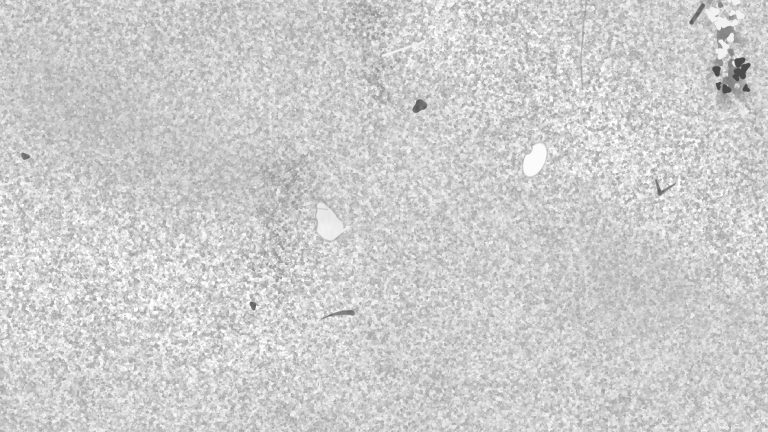
Give the GLSL for this texture, as a Shadertoy shader.

```glsl
// Pale worn concrete: two layers of soft cell grain over broad smooth and
// rough patches, sprinkled with dark and white pebbles, then a thin crack,
// leaves, a crumpled bag, a shell chip and a heap of litter on top.

const float BASE_TONE = 0.806;
const float COARSE_CELLS = 135.0;   // grains per canvas height
const float FINE_CELLS = 235.0;
const float COARSE_CONTRAST = 0.20;
const float FINE_CONTRAST = 0.15;
const float PATCH_CONTRAST = 0.07;
const float LEAF_TONE = 0.34;
const float BAG_TONE = 0.92;
const int LITTER_COUNT = 34;

float hash(vec2 p) {
    vec3 q = fract(vec3(p.xyx) * 0.1031);
    q += dot(q, q.yzx + 33.33);
    return fract((q.x + q.y) * q.z);
}

vec2 hash2(vec2 p) {
    return vec2(hash(p), hash(p + 57.3));
}

float noise(vec2 p) {
    vec2 i = floor(p), f = fract(p);
    f = f * f * (3.0 - 2.0 * f);
    return mix(mix(hash(i), hash(i + vec2(1, 0)), f.x),
               mix(hash(i + vec2(0, 1)), hash(i + vec2(1, 1)), f.x), f.y);
}

float fbm(vec2 p) {
    float sum = 0.0, gain = 0.5;
    for (int i = 0; i < 4; i++) {
        sum += gain * noise(p);
        p = p * 2.03 + 17.1;
        gain *= 0.5;
    }
    return sum;
}

// Random tone per irregular cell, blended softly at the borders
float grain(vec2 p) {
    vec2 cell = floor(p);
    float sum = 0.0, total = 0.0;
    for (int y = -1; y <= 1; y++)
    for (int x = -1; x <= 1; x++) {
        vec2 id = cell + vec2(x, y);
        vec2 d = p - id - hash2(id);
        float weight = exp(-9.0 * dot(d, d));
        sum += weight * hash(id + 211.7);
        total += weight;
    }
    return sum / total - 0.5;
}

float fill(float d) {
    float edge = 1.0 / iResolution.y;
    return 1.0 - smoothstep(-edge, edge, d);
}

// Distance to a segment whose radius runs from r.x to r.y
float taper(vec2 p, vec2 a, vec2 b, vec2 r) {
    vec2 ab = b - a;
    float t = clamp(dot(p - a, ab) / dot(ab, ab), 0.0, 1.0);
    return length(p - a - ab * t) - mix(r.x, r.y, t);
}

float glow(vec2 p, vec2 a, vec2 b, float width) {
    float d = taper(p, a, b, vec2(0)) / width;
    return exp(-d * d);
}

float blob(vec2 d, float radius, float seed) {
    float turn = seed * 6.283;
    d = mat2(cos(turn), -sin(turn), sin(turn), cos(turn)) * d;
    float angle = atan(d.y, d.x);
    return length(d * vec2(1.0, 1.45)) - radius * (0.85 + 0.15 * sin(angle * 3.0 + seed * 40.0));
}

// One possible pebble per grid cell
float pebbles(vec2 p, float cells, float chance, float seed) {
    vec2 id = floor(p * cells);
    vec2 key = id + seed;
    vec2 d = (fract(p * cells) - 0.25 - 0.5 * hash2(key)) / cells;
    float radius = mix(0.09, 0.24, pow(hash(key + 9.1), 1.5)) / cells;
    return fill(blob(d, radius, hash(key + 3.7))) * step(hash(key + 71.0), chance);
}

void mainImage(out vec4 fragColor, in vec2 fragCoord) {
    vec2 p = fragCoord / iResolution.y;

    // Broad wear: smooth grey bands, rough bright zones, dark stains
    float smoothBand = glow(p, vec2(0.12, 0.78), vec2(0.62, 0.55), 0.12)
                     + glow(p, vec2(1.46, 0.36), vec2(1.62, 0.30), 0.16);
    float rough = glow(p, vec2(0.05, 0.36), vec2(0.58, 0.30), 0.22)
                + glow(p, vec2(1.10, 0.94), vec2(1.72, 0.45), 0.17);
    float stain = glow(p, vec2(0.66, 0.58), vec2(0.64, 0.40), 0.07)
                + glow(p, vec2(0.85, 0.99), vec2(0.88, 0.80), 0.05);
    float tone = BASE_TONE + PATCH_CONTRAST * (fbm(p * 5.0) - 0.47);
    tone += 0.025 * rough - 0.03 * smoothBand - 0.06 * stain * fbm(p * 18.0) * 1.6;

    // Mineral grain
    float contrast = 0.9 + 0.45 * rough - 0.3 * smoothBand + 0.3 * stain;
    tone += contrast * COARSE_CONTRAST * grain(p * COARSE_CELLS);
    tone += contrast * FINE_CONTRAST * grain(p * FINE_CELLS + 40.0);

    // Dark and white pebbles
    tone = mix(tone, 0.60 + 0.1 * noise(p * 90.0), 0.85 * pebbles(p, 46.0, 0.36, 12.0));
    tone = mix(tone, 0.63, 0.8 * pebbles(p + 0.31, 75.0, 0.25 + 0.25 * stain, 83.0));
    tone = mix(tone, 0.94, 0.85 * pebbles(p + 0.17, 62.0, 0.16 + 0.25 * rough, 140.0));
    tone = mix(tone, 0.93, pebbles(p + 0.53, 27.0, 0.06 + 0.12 * stain, 205.0));

    // Hairline crack
    float crackX = 1.352 + 0.03 * (noise(vec2(p.y * 14.0, 2.0)) - 0.5);
    float crack = fill(abs(p.x - crackX) - 0.0016) * smoothstep(0.77, 0.81, p.y);
    tone = mix(tone, 0.56, 0.65 * crack);

    // Dark leaves and twigs
    vec2 curl = p + vec2(0.0, 0.35 * (p.x - 0.78) * (p.x - 0.78) * 12.0);
    float leaf = taper(curl, vec2(0.745, 0.267), vec2(0.815, 0.281), vec2(0.001, 0.006));
    leaf = min(leaf, blob(p - vec2(0.972, 0.755), 0.021, 0.11));
    leaf = min(leaf, taper(p, vec2(1.519, 0.582), vec2(1.528, 0.552), vec2(0.002, 0.005)));
    leaf = min(leaf, taper(p, vec2(1.528, 0.552), vec2(1.563, 0.575), vec2(0.004, 0.001)));
    leaf = min(leaf, taper(p, vec2(1.601, 0.948), vec2(1.627, 0.987), vec2(0.005)));
    leaf = min(leaf, blob(p - vec2(0.058, 0.638), 0.012, 0.95));
    leaf = min(leaf, blob(p - vec2(0.586, 0.293), 0.012, 0.3));
    tone = mix(tone, LEAF_TONE + 0.2 * noise(p * 120.0), fill(leaf));

    // Crumpled bag with a shaded rim and a tail, pale stick, shell chip
    float bag = taper(p, vec2(0.745, 0.519), vec2(0.763, 0.476), vec2(0.014, 0.033));
    bag += 0.006 * (noise(p * 60.0) - 0.5);
    float tail = taper(p, vec2(0.775, 0.457), vec2(0.814, 0.477), vec2(0.006, 0.001));
    float folds = 0.10 * (fbm(p * vec2(75.0, 32.0)) - 0.45);
    tone = mix(tone, 0.64, 0.5 * fill(abs(bag) - 0.0025));
    tone = mix(tone, BAG_TONE + folds, fill(min(bag + 0.002, tail)));
    tone = mix(tone, 0.72, 0.6 * fill(taper(p, vec2(0.732, 0.518), vec2(0.758, 0.515), vec2(0.0015))));
    tone = mix(tone, 0.96, fill(taper(p, vec2(0.887, 0.871), vec2(0.977, 0.902), vec2(0.003, 0.002))));
    vec2 q = p - vec2(1.238, 0.630);
    float chip = (length(vec2(q.x - 0.3 * q.y, q.y) / vec2(0.025, 0.039)) - 1.0) * 0.025;
    chip = max(chip, 0.015 - length(q - vec2(-0.020, 0.027)));
    tone = mix(tone, 0.62, 0.6 * fill(abs(chip) - 0.002));
    tone = mix(tone, 0.985, fill(chip));

    // Litter heap: white scraps above, dark leaves below
    float heap = glow(p, vec2(1.67, 1.02), vec2(1.69, 0.80), 0.035);
    tone = mix(tone, 0.45, 0.8 * heap * smoothstep(0.42, 0.6, noise(p * 75.0)));
    for (int i = 0; i < LITTER_COUNT; i++) {
        vec2 key = vec2(float(i), 31.0);
        float along = hash(key);
        vec2 center = mix(vec2(1.672, 1.0), vec2(1.695, 0.785), along);
        center.x += 0.075 * (hash(key + 5.0) - 0.5);
        float radius = mix(0.006, 0.017, hash(key + 8.0));
        float scrap = along + 0.4 * (hash(key + 13.0) - 0.5) < 0.62 ? 0.95 : 0.30;
        tone = mix(tone, scrap, fill(blob(p - center, radius, hash(key + 21.0))));
    }

    fragColor = vec4(vec3(clamp(tone, 0.0, 1.0)), 1.0);
}
```
